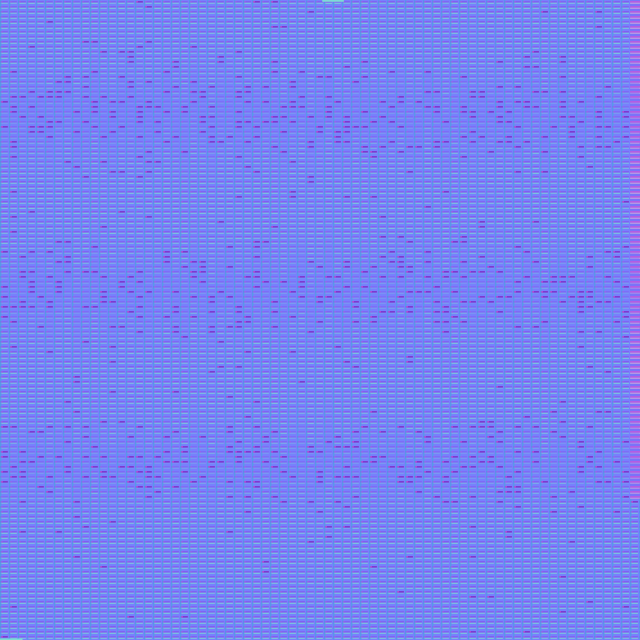
Reproduce this texture map procedurally as a Shadertoy shader.

```glsl
// Tangent-space normal map of a fine grid of horizontal slots between vertical seams.
// Each cell is box-filtered from spans; layered sines set the bands of wear and
// a hash picks the slots that are cut deeper within those bands.

const vec2 GRID = vec2(71.1, 128.0);      // columns and rows across the canvas
const float LAST_COLUMN = 70.0;          // partial column along the right rim

const vec3 FLAT_BLUE = vec3(0.47, 0.50, 0.99);
const vec3 SEAM_BLUE = vec3(0.33, 0.61, 0.90);
const vec3 LIP_GREEN = vec3(0.49, 0.86, 0.83);
const vec3 SLOT_VIOLET = vec3(0.52, 0.30, 0.93);
const vec3 DEEP_VIOLET = vec3(0.50, 0.13, 0.76);
const vec3 CORNER_PINK = vec3(0.81, 0.32, 0.85);
const vec3 RIM_LILAC = vec3(0.76, 0.65, 0.88);

float hash(vec2 p) {
    return fract(sin(dot(p, vec2(127.1, 311.7))) * 43758.5);
}

// Share of a filter of the given width, centred on x, that lies inside [a, b].
float span(float x, float a, float b, float width) {
    return clamp((min(b, x + 0.5 * width) - max(a, x - 0.5 * width)) / width, 0.0, 1.0);
}

// The same coverage, repeated once per unit cell.
float repeatSpan(float x, float a, float b, float width) {
    x = fract(x);
    return min(1.0, span(x, a, b, width) + span(x - 1.0, a, b, width)
                  + span(x + 1.0, a, b, width));
}

// Broad horizontal bands of wear with a ragged offset in each column.
float wearBand(vec2 cell) {
    float height = (cell.y + 0.5) / GRID.y;
    float ragged = 0.45 * sin(cell.x * 1.7) + 0.3 * sin(cell.x * 4.1 + 1.0);
    float wave = 0.5 + 0.5 * cos(6.2832 * (height - 0.82) / 0.275 + ragged);
    return wave * wave * smoothstep(0.12, 0.28, height);
}

// One slot: violet upper wall, green lower lip and a pink left corner.
vec3 slotCell(vec2 grid, vec2 cell, vec2 pixel) {
    float wear = wearBand(cell);
    float chance = hash(cell);
    float deep = step(chance, 0.02 + 0.25 * wear);
    float shade = 0.75 + 0.25 * hash(cell + 17.3);

    float seam = repeatSpan(grid.x, 0.0, 0.15, pixel.x);
    float dash = repeatSpan(grid.x, 0.16, 0.87, pixel.x);
    float corner = repeatSpan(grid.x, 0.14, 0.32, pixel.x);
    float wall = repeatSpan(grid.y, 0.50, 0.75, pixel.y);
    float lip = repeatSpan(grid.y, 0.25, 0.50, pixel.y);

    float lipStrength = shade * mix(0.95, 0.35, wear) * (1.0 - 0.5 * deep);
    float wallStrength = mix(shade * mix(0.9, 0.55, wear), 1.0, deep);
    float pinkStrength = mix(0.45 * shade, 0.9, deep);

    vec3 color = mix(FLAT_BLUE, SEAM_BLUE, seam * (0.8 + 0.2 * shade));
    color = mix(color, SLOT_VIOLET, 0.4 * wall * seam);
    color = mix(color, LIP_GREEN, lip * dash * lipStrength);
    color = mix(color, mix(SLOT_VIOLET, DEEP_VIOLET, deep), wall * dash * wallStrength);
    return mix(color, CORNER_PINK, wall * corner * pinkStrength);
}

// Unbroken ridges along the right rim, ending above the lower edge.
vec3 rimCell(vec2 grid, vec2 cell, vec2 pixel) {
    float wear = wearBand(cell);
    float wall = repeatSpan(grid.y, 0.50, 0.75, pixel.y);
    float lip = repeatSpan(grid.y, 0.25, 0.50, pixel.y);
    vec3 color = mix(FLAT_BLUE, SLOT_VIOLET, 0.25);
    color = mix(color, RIM_LILAC, lip * mix(1.0, 0.5, wear));
    return mix(color, CORNER_PINK, wall * 0.9);
}

void mainImage(out vec4 fragColor, in vec2 fragCoord) {
    vec2 uv = fragCoord / iResolution.xy;
    vec2 grid = uv * GRID;
    vec2 cell = floor(grid);
    vec2 pixel = GRID / iResolution.xy;

    vec3 color = slotCell(grid, cell, pixel);

    // Rim ridges
    float rim = span(grid.x, LAST_COLUMN, GRID.x + 1.0, pixel.x)
              * span(grid.y, 0.22 * GRID.y, GRID.y + 1.0, pixel.y);
    color = mix(color, rimCell(grid, cell, pixel), rim);

    // Short green chips on the top and bottom borders
    float topChip = span(grid.x, 35.8, 38.2, pixel.x)
                  * span(grid.y, GRID.y - 0.35, GRID.y + 1.0, pixel.y);
    float bottomChip = span(grid.x, 0.0, 2.5, pixel.x) * span(grid.y, -1.0, 0.3, pixel.y);
    color = mix(color, LIP_GREEN, max(topChip, bottomChip));

    fragColor = vec4(color, 1.0);
}
```
